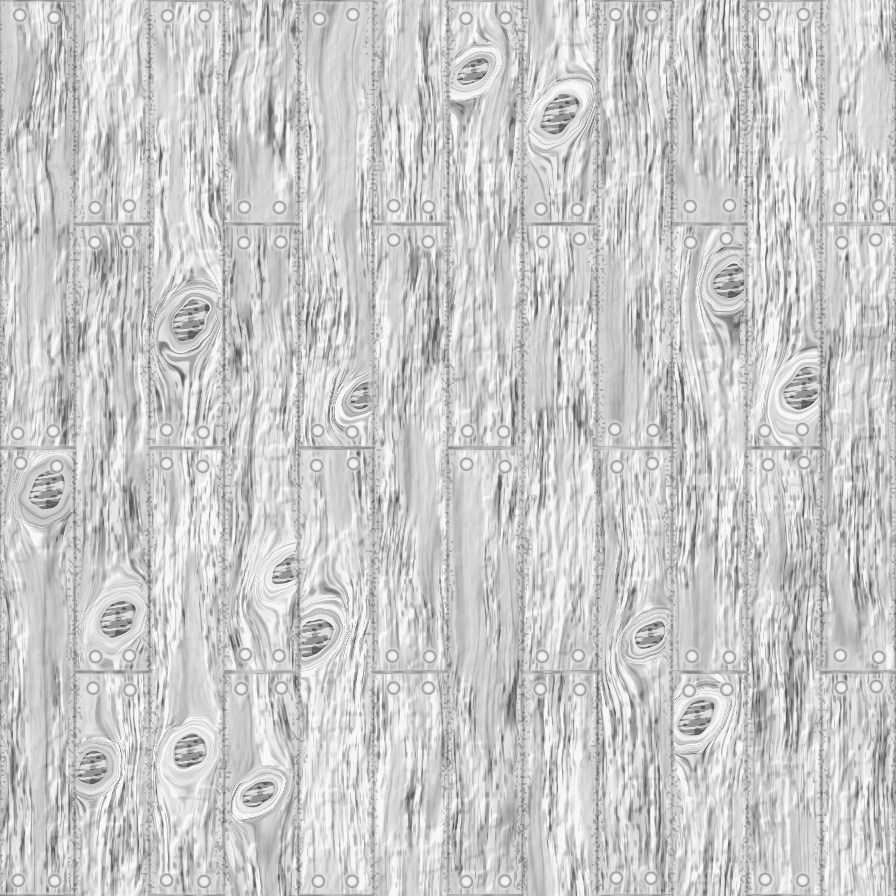
This texture map is drawn by a WebGL 1 fragment shader. Its source:

```glsl
precision highp float;
uniform vec2 u_resolution;

#define COLUMNS 12.0
#define ROWS 2.0
#define BASE_TONE 0.935
#define PLANK_VARIATION 0.07
#define GRAIN_DEPTH 0.27
#define RELIEF_DEPTH 0.23
#define SEAM_WIDTH 0.0022
#define NAIL_RADIUS 0.0075
#define NAIL_INSET 0.0185
#define KNOT_CHANCE 0.62

float hash(vec2 p) {
  return fract(sin(dot(p, vec2(127.1, 311.7))) * 43758.5453);
}

float noise(vec2 p) {
  vec2 i = floor(p);
  vec2 f = fract(p);
  f = f * f * (3.0 - 2.0 * f);
  return mix(mix(hash(i), hash(i + vec2(1.0, 0.0)), f.x),
             mix(hash(i + vec2(0.0, 1.0)), hash(i + 1.0), f.x), f.y);
}

// Long ridges broken by small lumps
float fibreHeight(vec2 g) {
  float ridges = smoothstep(0.35, 0.65, noise(g * vec2(115.0, 11.0)));
  vec2 slanted = vec2(g.x - 0.2 * g.y, g.y);
  float lumps = smoothstep(0.45, 0.75, noise(slanted * vec2(150.0, 62.0) + 7.0));
  return 0.6 * ridges + 0.5 * lumps;
}

// Bare wood: hairlines, long grooves, smooth strips and side-lit relief
float woodTone(vec2 g, float calm) {
  float patches = smoothstep(0.25, 0.7, noise(g * vec2(50.0, 14.0) + 3.0));
  float hairs = smoothstep(0.45, 0.8, noise(g * vec2(470.0, 22.0)));
  float flecks = smoothstep(0.5, 0.85, noise(g * vec2(560.0, 110.0) + 11.0));
  float contour = abs(noise(g * vec2(75.0, 5.0) + 23.0) - 0.5);
  float groove = 1.0 - smoothstep(0.0, 0.1, contour);
  float stain = smoothstep(0.4, 0.85, noise(g * vec2(70.0, 5.0) + 19.0));
  float strip = smoothstep(0.62, 0.74, noise(g * vec2(48.0, 9.0) + 31.0));
  vec2 light = vec2(0.0015, -0.0013);
  float relief = fibreHeight(g + light) - fibreHeight(g - light);
  float fine = (hairs + 0.8 * flecks) * mix(0.4, 1.0, patches);
  float rough = calm * (1.0 - 0.75 * strip);
  return BASE_TONE - GRAIN_DEPTH * fine * rough - 0.11 * groove
       - 0.06 * stain - 0.08 * strip + RELIEF_DEPTH * relief * rough;
}

// Cut face of a knot: pale, with short cross strokes and a thin rim
float knotTone(vec2 d, float r) {
  float tilted = d.y - 0.15 * d.x;
  float strokes = smoothstep(0.45, 0.75, noise(vec2(d.x * 45.0, tilted * 480.0) + 40.0));
  float cracks = smoothstep(0.62, 0.76, noise(d * vec2(150.0, 260.0) + 60.0));
  float rim = smoothstep(0.8, 1.0, r);
  return 0.88 - 0.3 * strokes - 0.22 * cracks - 0.18 * rim;
}

// Domed head inside a grey ring, with a pale dent around it
float addNail(float tone, float d, float aa) {
  float dent = 1.0 - smoothstep(NAIL_RADIUS, NAIL_RADIUS * 1.6 + aa, d);
  float disc = 1.0 - smoothstep(NAIL_RADIUS - aa, NAIL_RADIUS + aa, d);
  float head = 1.0 - smoothstep(NAIL_RADIUS * 0.45, NAIL_RADIUS * 0.85 + aa, d);
  tone = mix(tone, 0.87, 0.7 * dent);
  tone = mix(tone, 0.6, disc);
  return mix(tone, 0.94, head);
}

void main() {
  vec2 uv = gl_FragCoord.xy / u_resolution;
  float aa = 0.75 / u_resolution.y;

  // Staggered planks
  vec2 size = 1.0 / vec2(COLUMNS, ROWS);
  float column = floor(uv.x * COLUMNS);
  float along = uv.y * ROWS + 0.5 * mod(column, 2.0);
  vec2 id = vec2(column, mod(floor(along), ROWS));
  vec2 q = vec2(fract(uv.x * COLUMNS), fract(along)) * size;
  float seed = hash(id + 0.37);
  vec2 shift = vec2(seed, hash(id + 5.1)) * 9.0;

  // Leaning knot, at most one on each plank
  float missing = step(KNOT_CHANCE, hash(id + 8.3));
  vec2 place = vec2(hash(id + 2.7), hash(id + 4.9));
  vec2 center = size * mix(vec2(0.1), vec2(0.92), place);
  center.y += 9.0 * missing;
  vec2 radius = vec2(0.015, 0.014) + vec2(0.005, 0.010) * hash(id + 6.6);
  vec2 d = q - center;
  vec2 leaning = vec2(d.x - mix(0.1, 0.6, hash(id + 9.4)) * d.y, d.y);
  float r = length(leaning / radius);
  r += 0.3 * (noise(d * 80.0 + shift) - 0.5);

  // Grain flowing round the knot and closing into rings
  vec2 flow = leaning / (radius * vec2(1.4, 2.0));
  float bend = 1.0 - 1.0 / max(dot(flow, flow), 1.0);
  float wobble = 0.011 * (noise(q * vec2(14.0, 11.0) + shift) - 0.5)
               + 0.003 * (noise(q * vec2(40.0, 34.0) + shift) - 0.5);
  vec2 grain = vec2(d.x * bend + wobble, q.y);
  float halo = 1.0 - smoothstep(1.35, 2.3, r);
  grain = mix(grain, vec2((r - 1.9) * 0.018 + 0.4 * wobble, q.y * 0.6), halo);

  float tone = woodTone(grain + shift, mix(1.0, 0.7, halo));
  float shade = noise(vec2(uv.x * 14.0, q.y * 7.0) + shift);
  tone += PLANK_VARIATION * (0.7 * (seed - 0.5) + 0.9 * (shade - 0.5));
  float soft = aa / radius.x;
  tone = mix(tone, knotTone(d, r), 1.0 - smoothstep(1.0 - soft, 1.0 + soft, r));

  // Ragged sides and butted ends
  float side = min(q.x, size.x - q.x);
  float end = min(q.y, size.y - q.y);
  float ragged = noise(uv * vec2(70.0, 38.0));
  float grit = noise(uv * vec2(480.0, 400.0));
  float reach = 0.002 + 0.011 * ragged * ragged + 0.002 * grit;
  float worn = 1.0 - smoothstep(reach * 0.7, reach, side);
  tone = mix(tone, 0.85 - 0.24 * smoothstep(0.5, 0.85, grit), 0.7 * worn);
  float sideGap = 1.0 - smoothstep(0.0, SEAM_WIDTH + aa, side);
  tone -= 0.22 * sideGap * (0.4 + 0.7 * noise(uv * vec2(60.0, 24.0)));
  float bevel = 1.0 - smoothstep(0.003, 0.004 + 0.005 * ragged, end);
  float endGap = 1.0 - smoothstep(SEAM_WIDTH * 0.4, SEAM_WIDTH + aa, end);
  tone = mix(tone, 0.84, 0.5 * bevel);
  tone = mix(tone, 0.42 + 0.4 * noise(uv * vec2(90.0, 420.0)), 0.8 * endGap);

  // Two nails at each end, slightly out of line
  vec2 corner = step(0.5 * size, q);
  vec2 nail = vec2(abs(q.x - 0.5 * size.x) - 0.24 * size.x, end - NAIL_INSET);
  vec2 key = id * 2.0 + corner;
  nail += 0.005 * (vec2(hash(key + 31.0), hash(key + 47.0)) - 0.5);
  tone = addNail(tone, length(nail), aa);

  gl_FragColor = vec4(vec3(clamp(tone, 0.36, 0.97)), 1.0);
}
```
